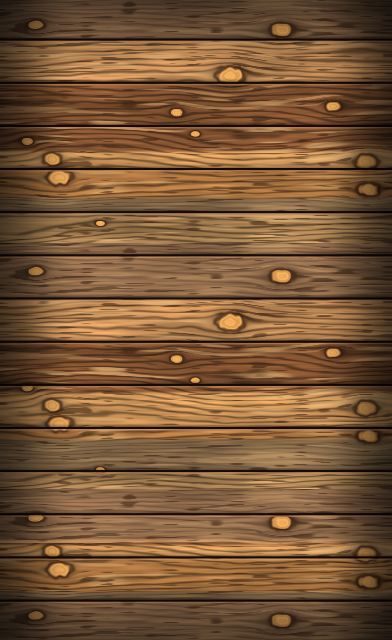
Give the GLSL for this texture, as a Shadertoy shader.

```glsl
// Weathered horizontal wooden planks with flowing grain, knots and darkened borders.

const float PLANKS = 14.83;      // planks down the canvas
const float SHEET = 5.71;        // height of the repeating wood sheet, in planks
const int KNOTS = 12;

// Knots on one sheet: x, distance down, radius (in plank heights)
const vec3 knots[KNOTS] = vec3[KNOTS](
    vec3(0.83, 0.66, 0.13), vec3(6.53, 0.78, 0.18), vec3(5.33, 1.84, 0.22),
    vec3(4.09, 2.69, 0.11), vec3(7.72, 2.55, 0.13), vec3(0.62, 3.36, 0.10),
    vec3(4.52, 3.19, 0.08), vec3(1.20, 3.77, 0.15), vec3(8.49, 3.83, 0.18),
    vec3(1.39, 4.20, 0.19), vec3(8.55, 4.48, 0.17), vec3(2.32, 5.26, 0.08));

float hash(vec2 p) {
    vec3 q = fract(p.xyx * vec3(0.1031, 0.1030, 0.0973));
    q += dot(q, q.yzx + 33.33);
    return fract((q.x + q.y) * q.z);
}

float noise(vec2 p) {
    vec2 i = floor(p), f = fract(p);
    f = f * f * (3.0 - 2.0 * f);
    return mix(mix(hash(i), hash(i + vec2(1, 0)), f.x),
               mix(hash(i + vec2(0, 1)), hash(i + vec2(1, 1)), f.x), f.y);
}

// Position down the wood sheet; the lowest planks are cut from other places
float sheetPosition(float down) {
    if (down > 14.0) return down - 13.69;
    if (down > 12.67) return down - 9.09;
    return mod(down, SHEET);
}

float band(float v, float start) { return smoothstep(start - 0.03, start + 0.03, v); }

// Base colour of the wood along the sheet
vec3 woodTone(float v) {
    vec3 grey = vec3(0.50, 0.37, 0.26);
    vec3 c = mix(grey, vec3(0.70, 0.50, 0.31), band(v, 1.15));
    c = mix(c, vec3(0.46, 0.29, 0.17), band(v, 2.15));
    c = mix(c, vec3(0.72, 0.52, 0.31), band(v, 3.56));
    c = mix(c, vec3(0.62, 0.42, 0.23), band(v, 4.10));
    c = mix(c, vec3(0.46, 0.36, 0.25), band(v, 4.62));
    c = mix(c, vec3(0.58, 0.44, 0.28), band(v, 5.20));
    return mix(c, grey, band(v, 5.75));
}

// Grain: broad patches, contour lines, pale streaks and dark fibres
vec3 addGrain(vec3 wood, vec2 p, float contrast) {
    float patches = noise(vec2(p.x * 0.45, p.y * 3.0));
    float fibre = noise(vec2(p.x * 1.6, p.y * 32.0));
    float streak = noise(vec2(p.x * 0.8 + 7.0, p.y * 15.0));
    float phase = p.y * 7.0 + 3.0 * noise(vec2(p.x * 0.35, p.y * 1.8))
                + 0.3 * noise(p * vec2(2.5, 9.0));
    float contour = 0.5 + 0.5 * cos(6.2832 * phase);
    wood *= 0.80 + 0.28 * patches + 0.22 * fibre;
    wood *= 1.0 - 0.40 * contrast * pow(contour, 3.0);
    float pale = smoothstep(0.60, 0.85, streak) * (0.4 + 0.6 * patches);
    wood = mix(wood, vec3(0.88, 0.70, 0.46), 0.65 * contrast * pale);
    float crack = smoothstep(0.72, 0.9, noise(vec2(p.x * 2.0 + 31.0, p.y * 24.0)));
    return mix(wood, vec3(0.19, 0.11, 0.06), 0.55 * crack);
}

// Knot: golden heart, inner rings, dark rim and soft halo; r is 1 at the rim
vec3 addKnot(vec3 wood, float r, float seed) {
    float ring = 0.5 + 0.5 * cos(r * 15.0 + seed * 6.0);
    vec3 heart = mix(vec3(0.88, 0.64, 0.34), vec3(0.60, 0.36, 0.17), 0.55 * ring * r);
    wood *= 1.0 - 0.35 * exp(-2.0 * max(r - 1.0, 0.0));
    wood = mix(wood, heart, 1.0 - smoothstep(0.75, 1.0, r));
    float rim = exp(-30.0 * (r - 1.05) * (r - 1.05));
    return mix(wood, vec3(0.24, 0.13, 0.06), 0.65 * rim);
}

// Dark gap between planks, lit edge beneath it, shaded edge above it
vec3 addSeam(vec3 wood, float f, float px) {
    float gap = min(f, 1.0 - f);
    wood *= 1.0 - 0.35 * smoothstep(0.88, 1.0, f);
    float lit = smoothstep(0.02, 0.035, f) * (1.0 - smoothstep(0.05, 0.05 + px, f));
    wood = mix(wood, vec3(0.72, 0.51, 0.35), 0.55 * lit);
    return mix(vec3(0.07, 0.035, 0.02), wood, smoothstep(0.024 - 0.5 * px, 0.024 + 0.5 * px, gap));
}

float vignette(vec2 uv) {
    vec2 edge = min(uv, 1.0 - uv);
    float sides = mix(0.38, 1.0, smoothstep(-0.02, 0.20, edge.x));
    float ends = mix(0.55, 1.0, smoothstep(-0.01, 0.12, edge.y));
    return 1.1 * sides * ends;
}

void mainImage(out vec4 fragColor, in vec2 fragCoord) {
    vec2 uv = fragCoord / iResolution.xy;
    float px = PLANKS / iResolution.y;
    float x = fragCoord.x * px;
    float down = (1.0 - uv.y) * PLANKS + 0.083;
    float f = fract(down);
    float v = sheetPosition(down);

    // Bend the grain around each knot and keep the nearest one
    float bend = 0.0, nearest = 1e3, seed = 0.0;
    for (int i = 0; i < KNOTS; i++) {
        vec2 d = vec2(x, v) - knots[i].xy;
        d.y -= SHEET * round(d.y / SHEET);
        float size = knots[i].z, area = size * size;
        bend -= 1.6 * d.y * area / (d.x * d.x * 0.3 + d.y * d.y + area);
        float r = length(d * vec2(0.7, 1.1)) / size + 0.3 * (noise(d * 9.0 + float(i)) - 0.5);
        if (r < nearest) { nearest = r; seed = hash(vec2(float(i), 4.0)); }
    }

    float toneAt = mod(v - 0.3 * (f - 0.5), SHEET + 0.15);
    float contrast = mix(0.45, 1.0, band(toneAt, 1.15) * (1.0 - band(toneAt, 4.62)) + band(toneAt, 5.2));
    vec3 wood = addGrain(woodTone(toneAt), vec2(x, v + bend), contrast);
    wood = addKnot(wood, nearest, seed);
    wood = addSeam(wood, f, px);
    fragColor = vec4(clamp(wood * vignette(uv), 0.0, 1.0), 1.0);
}
```
